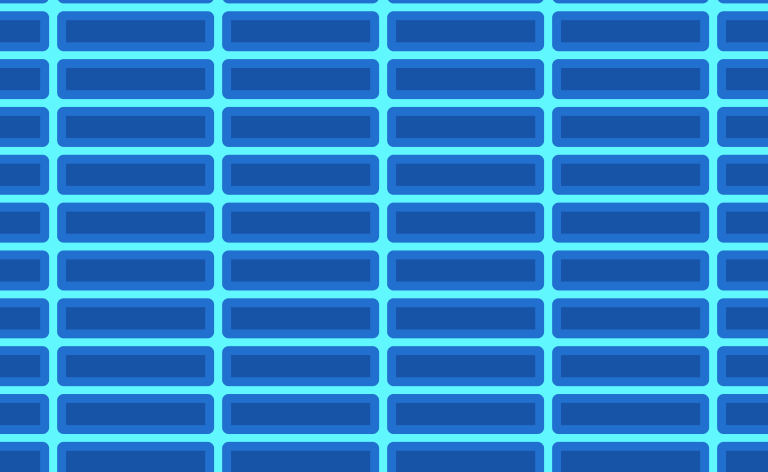
This pattern is drawn by a WebGL 2 fragment shader. Its source:

```glsl
#version 300 es
precision highp float;
// Grid of wide blue rounded tiles with darker sharp-cornered insets and bright cyan joints.

// All lengths are fractions of the canvas width.
#define PITCH vec2(0.21484, 0.0623)
#define FIRST_CENTER vec2(0.1766, 0.0132)
#define TILE_SIZE vec2(0.2044, 0.0521)
#define CORNER_RADIUS 0.0085
#define BORDER 0.0116
#define JOINT_COLOR vec3(0.38, 0.97, 1.0)
#define TILE_COLOR vec3(0.13, 0.44, 0.81)
#define INSET_COLOR vec3(0.09, 0.33, 0.66)

uniform vec2 u_resolution;
out vec4 fragColor;

// Signed distance to a box with rounded corners.
float roundedBox(vec2 p, vec2 halfSize, float radius) {
    vec2 q = abs(p) - halfSize + radius;
    return length(max(q, 0.0)) + min(max(q.x, q.y), 0.0) - radius;
}

// Coverage of a shape, smoothed across one pixel.
float coverage(float dist, float pixel) {
    return clamp(0.5 - dist / pixel, 0.0, 1.0);
}

void main() {
    float pixel = 1.0 / u_resolution.x;
    vec2 uv = gl_FragCoord.xy * pixel;

    // Position relative to the centre of the nearest tile.
    vec2 p = (fract((uv - FIRST_CENTER) / PITCH + 0.5) - 0.5) * PITCH;

    // Joint, tile body, then inset.
    float tile = roundedBox(p, 0.5 * TILE_SIZE, CORNER_RADIUS);
    float inset = roundedBox(p, 0.5 * TILE_SIZE - BORDER, 0.0);
    vec3 color = mix(JOINT_COLOR, TILE_COLOR, coverage(tile, pixel));
    color = mix(color, INSET_COLOR, coverage(inset, pixel));

    fragColor = vec4(color, 1.0);
}
```
